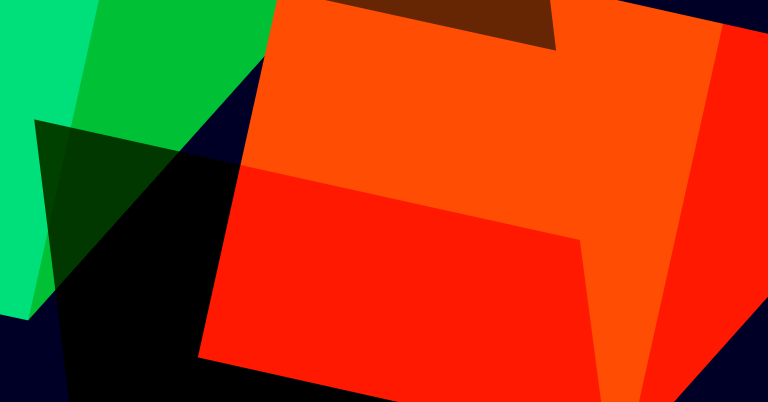
This background is drawn by a Shadertoy shader. Its source:

```glsl
// Smooth coverage of the half-plane to the left of the line a -> b
float leftOf(vec2 p, vec2 a, vec2 b) {
    vec2 along = normalize(b - a);
    vec2 offset = p - a;
    float dist = along.x * offset.y - along.y * offset.x;
    return clamp(dist * iResolution.y + 0.5, 0.0, 1.0);
}

void mainImage(out vec4 fragColor, in vec2 fragCoord) {
    // Canvas is 1.91 wide and 1 high
    vec2 p = fragCoord / iResolution.xy * vec2(1.91, 1.0);

    const vec3 navy = vec3(0.0, 0.0, 0.15);
    const vec3 mint = vec3(0.0, 0.88, 0.48);
    const vec3 green = vec3(0.0, 0.757, 0.212);
    const vec3 orange = vec3(1.0, 0.302, 0.01);
    const vec3 red = vec3(1.0, 0.1, 0.0);
    const vec3 brown = vec3(0.4, 0.15, 0.012);

    // Green tile and its slanted extrusion
    vec2 greenCorner = vec2(0.070, 0.203);
    float greenBlock = leftOf(p, greenCorner, vec2(0.657, 0.859))
                     * leftOf(p, vec2(0.0, 0.218), greenCorner);
    float mintFace = leftOf(p, greenCorner, vec2(0.246, 1.0));
    vec3 color = mix(navy, mix(green, mint, mintFace), greenBlock);

    // Large shadow, open at the bottom
    vec2 shadowLeft = vec2(0.085, 0.703);
    vec2 shadowRight = vec2(1.442, 0.403);
    float shadow = leftOf(p, shadowRight, shadowLeft)
                 * leftOf(p, shadowLeft, vec2(0.172, 0.0))
                 * leftOf(p, vec2(1.495, 0.0), shadowRight);
    color *= mix(vec3(1.0), vec3(0.0, 0.29, 0.0), shadow);

    // Orange tile with a red side
    vec2 tileCorner = vec2(0.492, 0.111);
    float tile = leftOf(p, vec2(0.689, 1.0), tileCorner)
               * leftOf(p, tileCorner, vec2(0.990, 0.0))
               * leftOf(p, vec2(1.910, 0.916), vec2(1.534, 1.0))
               * leftOf(p, vec2(1.676, 0.0), vec2(1.910, 0.262));
    float redSide = leftOf(p, vec2(1.798, 0.941), vec2(1.589, 0.0));
    vec3 tileColor = mix(orange, red, max(shadow, redSide));

    // Brown wedge at the top of the tile
    vec2 wedgeTip = vec2(1.383, 0.874);
    float wedge = leftOf(p, vec2(0.808, 1.0), wedgeTip)
                * leftOf(p, wedgeTip, vec2(1.368, 1.0));
    tileColor = mix(tileColor, brown, wedge);

    fragColor = vec4(mix(color, tileColor, tile), 1.0);
}
```
